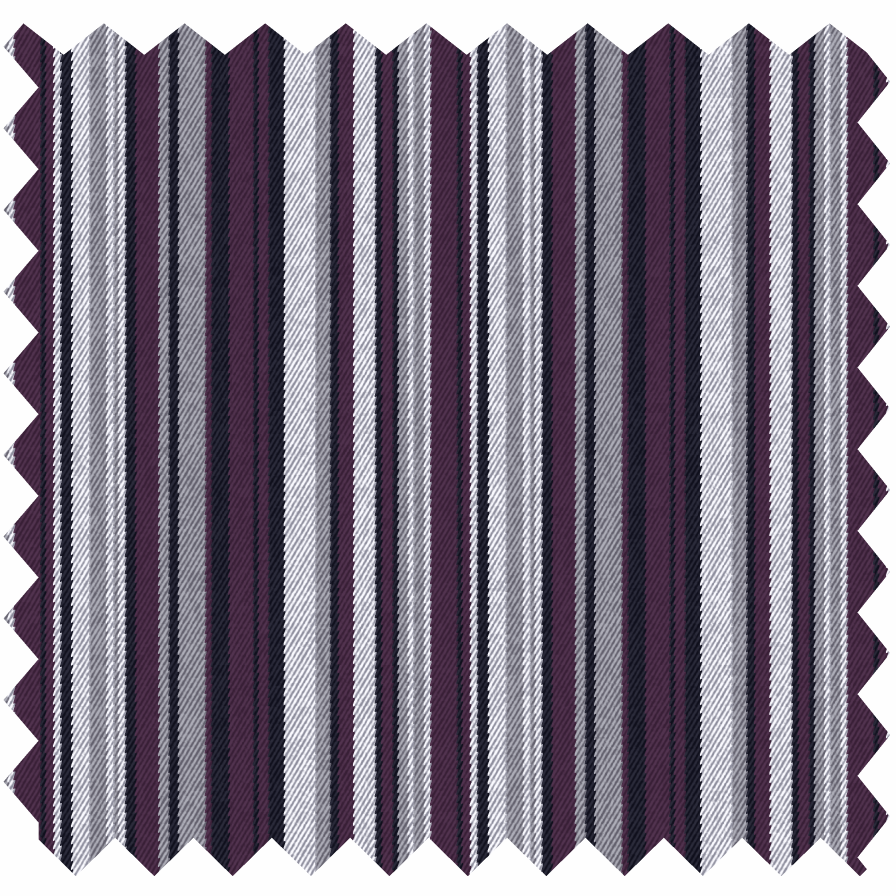
This texture is drawn by a Shadertoy shader. Its source:

```glsl
const float CLOTH = 768.0;   // threads across the canvas
const float REPEAT = 357.0;  // threads in one stripe sequence
const int COUNT = 33;

// Right end of each stripe, in threads
const float stripeEnd[COUNT] = float[](
    6.0, 15.4, 30.7, 45.4, 51.4, 55.4, 61.4, 70.0, 90.0, 98.7, 106.7,
    130.0, 135.0, 150.0, 171.0, 175.0, 184.0, 197.5, 224.4, 237.0, 243.7, 257.0,
    275.7, 281.0, 290.4, 295.0, 303.7, 308.4, 317.7, 323.0, 345.7, 349.7, 357.0);

// Yarn of each stripe: 0 navy, 1 plum, 2 grey, 3 white
const int stripeYarn[COUNT] = int[](
    3, 0, 3, 2, 3, 2, 3, 0, 1, 2, 0,
    2, 1, 0, 1, 0, 1, 0, 3, 2, 0, 1,
    3, 0, 1, 0, 2, 3, 2, 3, 1, 0, 1);

const vec3 yarnShade[4] = vec3[](
    vec3(0.06, 0.06, 0.11), vec3(0.22, 0.12, 0.21),
    vec3(0.39, 0.38, 0.43), vec3(0.56, 0.56, 0.62));
const vec3 yarnLight[4] = vec3[](
    vec3(0.17, 0.17, 0.23), vec3(0.32, 0.20, 0.31),
    vec3(0.68, 0.68, 0.72), vec3(0.98, 0.98, 1.00));

float hash(vec2 p) {
    vec3 q = fract(p.xyx * 0.1031);
    q += dot(q, q.yzx + 33.33);
    return fract((q.x + q.y) * q.z);
}

// Triangle wave: 1 at whole numbers, 0 halfway between
float zigzag(float t) {
    return abs(2.0 * fract(t) - 1.0);
}

// Positive inside the pinked outline
float swatch(vec2 p) {
    float top = 721.0 + 27.0 * zigzag((p.x - 20.0) / 69.1);
    float bottom = 50.0 - 33.0 * zigzag((p.x - 65.0) / 67.2);
    float left = 33.0 - 30.0 * zigzag((max(p.y, 63.0) - 728.0) / 70.0);
    float right = 735.0 + 28.0 * zigzag((p.y - 698.0) / 70.0);
    return min(min(top - p.y, p.y - bottom), min(p.x - left, right - p.x));
}

vec3 fabric(vec2 p) {
    // Steep diagonal twill
    float phase = p.x / 4.3 - p.y / 7.3;
    float ridge = smoothstep(0.1, 0.85, zigzag(phase));

    // Stripe edges step with the twill
    float x = mod(p.x - 46.3 + 1.6 * (ridge - 0.5), REPEAT);
    int i = 0;
    while (i < COUNT - 1 && x > stripeEnd[i]) i++;
    int yarn = stripeYarn[i];

    // Uneven threads and fine speckle
    float thread = hash(floor(vec2(phase, p.y / 9.0)) + 300.0);
    float speckle = hash(floor(p / vec2(1.7, 2.2)) + 70.0);
    float light = ridge + 0.3 * (thread - 0.5) + 0.4 * (speckle - 0.5);
    return mix(yarnShade[yarn], yarnLight[yarn], clamp(light, 0.0, 1.0));
}

void mainImage(out vec4 fragColor, in vec2 fragCoord) {
    vec3 sum = vec3(0.0);
    // 3 x 3 samples smooth every edge
    for (int j = 0; j < 9; j++) {
        vec2 offset = (vec2(j % 3, j / 3) - 1.0) / 3.0;
        vec2 p = (fragCoord + offset) / iResolution.xy * CLOTH;
        sum += swatch(p) > 0.0 ? fabric(p) : vec3(0.995);
    }
    fragColor = vec4(sum / 9.0, 1.0);
}
```
